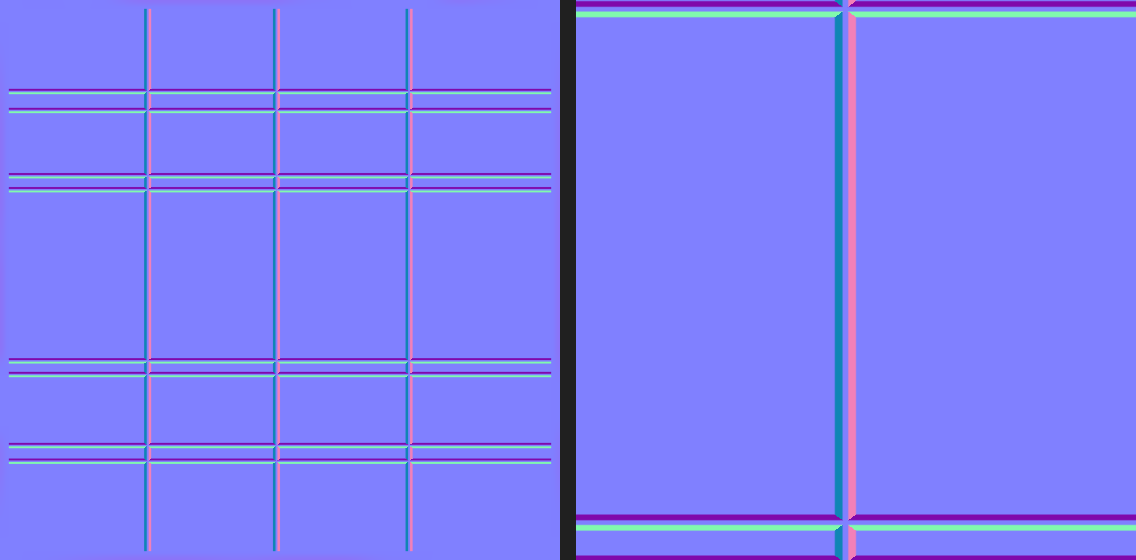
Left, the full canvas; right, a detail of the centre.
Write a Shadertoy shader that draws this texture map.

```glsl
// Tangent-space normal map of a flat panel cut by three vertical and eight
// horizontal grooves. The grooves merge through a union distance, so their
// walls mitre at each crossing; a faint uneven tint runs along the outer rim.

#define MARGIN 0.0156                   // groove-free rim of the panel
#define WALL_OFFSET vec2(0.0040, 0.0031) // groove axis to wall centre
#define WALL_HALF vec2(0.0023, 0.0017)  // half width of a wall
#define SOFTNESS 0.0003                 // extra wall blur
#define RIM_TINT 0.75                   // strength of the rim tint
#define RIM_SCALE 7.0                   // frequency of the rim tint
#define FLAT_COLOR vec3(0.50, 0.50, 1.00)
#define LEFT_COLOR vec3(0.06, 0.52, 0.71)
#define RIGHT_COLOR vec3(0.95, 0.50, 0.72)
#define TOP_COLOR vec3(0.50, 0.03, 0.67)
#define BOTTOM_COLOR vec3(0.50, 0.98, 0.68)
#define RIM_COLOR vec3(0.56, 0.44, 0.96)

const float COLUMNS[3] = float[3](0.2637, 0.4937, 0.7305);
const float ROWS[8] = float[8](0.1764, 0.2044, 0.3312, 0.3556,
                               0.6612, 0.6862, 0.8027, 0.8366);

float hash(vec2 cell) {
    vec3 p = fract(vec3(cell.xyx) * 0.1031);
    p += dot(p, p.yzx + 33.33);
    return fract((p.x + p.y) * p.z);
}

float valueNoise(vec2 p) {
    vec2 cell = floor(p), f = fract(p);
    f = f * f * (3.0 - 2.0 * f);
    return mix(mix(hash(cell), hash(cell + vec2(1, 0)), f.x),
               mix(hash(cell + vec2(0, 1)), hash(cell + vec2(1, 1)), f.x), f.y);
}

// Signed offset from the nearest groove axis in each direction
vec2 nearestGroove(vec2 uv) {
    vec2 nearest = vec2(1.0);
    for (int i = 0; i < 3; i++) {
        float d = uv.x - COLUMNS[i];
        if (abs(d) < abs(nearest.x)) nearest.x = d;
    }
    for (int i = 0; i < 8; i++) {
        float d = uv.y - ROWS[i];
        if (abs(d) < abs(nearest.y)) nearest.y = d;
    }
    return nearest;
}

void mainImage(out vec4 fragColor, in vec2 fragCoord) {
    vec2 uv = fragCoord / iResolution.xy;
    vec2 pixel = 1.0 / iResolution.xy;
    vec2 toEdge = min(uv, 1.0 - uv);
    float edge = min(toEdge.x, toEdge.y);
    vec3 color = FLAT_COLOR;

    // Rim: patchy tint that fades towards the corners
    float patches = smoothstep(0.25, 0.75, valueNoise(uv * RIM_SCALE + 3.0));
    float rim = 1.0 - smoothstep(0.0, MARGIN, edge);
    float awayFromCorner = smoothstep(0.04, 0.25, max(toEdge.x, toEdge.y));
    color = mix(color, RIM_COLOR, RIM_TINT * rim * patches * awayFromCorner);

    // Grooves: the nearer wall of the union decides the slope direction
    vec2 groove = nearestGroove(uv);
    vec2 wall = (abs(groove) - WALL_OFFSET) / WALL_HALF;
    vec2 blur = (0.5 * pixel + SOFTNESS) / WALL_HALF;
    bool isColumn = wall.x < wall.y;
    float wallDistance = abs(min(wall.x, wall.y));
    float soft = isColumn ? blur.x : blur.y;
    float coverage = 1.0 - smoothstep(1.0 - soft, 1.0 + soft, wallDistance);
    vec3 columnColor = groove.x < 0.0 ? LEFT_COLOR : RIGHT_COLOR;
    vec3 rowColor = groove.y > 0.0 ? TOP_COLOR : BOTTOM_COLOR;
    float inside = smoothstep(-0.5, 0.5, (edge - MARGIN) / max(pixel.x, pixel.y));
    color = mix(color, isColumn ? columnColor : rowColor, coverage * inside);

    fragColor = vec4(color, 1.0);
}
```
